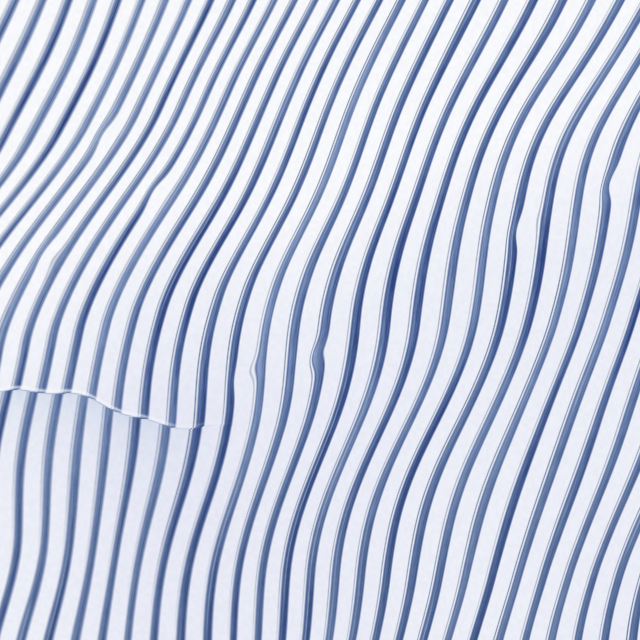
Give the GLSL for this texture, as a Shadertoy shader.

```glsl
// Draped white shirt cloth with wavy blue pinstripes and a soft fold at the left.

const float STRIPES = 23.5;
const vec3 WHITE  = vec3(0.97, 0.975, 0.99);
const vec3 SHADED = vec3(0.90, 0.91, 0.96);
const vec3 SHADOW = vec3(0.76, 0.81, 0.89);
const vec3 PALE   = vec3(0.56, 0.64, 0.78);
const vec3 MID    = vec3(0.40, 0.49, 0.66);
const vec3 SLATE  = vec3(0.29, 0.37, 0.51);
const vec3 NAVY   = vec3(0.20, 0.28, 0.50);

float hash(vec2 p) {
    vec3 q = fract(p.xyx * 0.1031);
    q += dot(q, q.yzx + 33.33);
    return fract((q.x + q.y) * q.z);
}

float noise(vec2 p) {
    vec2 i = floor(p), f = fract(p);
    f = f * f * (3.0 - 2.0 * f);
    float low = mix(hash(i), hash(i + vec2(1, 0)), f.x);
    float high = mix(hash(i + vec2(0, 1)), hash(i + vec2(1, 1)), f.x);
    return mix(low, high, f.y);
}

float softRamp(float x, float width) {
    return 0.5 * (x + sqrt(x * x + width * width));
}

float cover(float dist, float soft) {
    return 1.0 - smoothstep(-soft, soft, dist);
}

// Sideways travel of the threads with height, steeper bends at the left
float drape(vec2 p) {
    float t = p.y - 0.39;
    float bentY = p.y - 0.25 * (p.x - 0.12);
    float left = 0.13 * t + 0.13 * smoothstep(0.48, 0.80, bentY)
               + 0.38 * softRamp(p.y - 0.64, 0.1);
    float right = 0.20 * t + 0.06 * smoothstep(0.10, 0.50, p.y) - 0.05
                + 0.38 * softRamp(p.y - 0.78, 0.1);
    float ripple = 0.007 * sin(17.0 * p.y - 9.0 * p.x)
                 + 0.012 * (noise(p * vec2(5.0, 6.0)) - 0.5);
    return mix(left, right, smoothstep(0.05, 0.75, p.x)) + ripple;
}

// Small scattered snags that push the threads aside; returns their strength
float snags(vec2 p) {
    float sum = 0.0;
    for (int i = 0; i < 7; i++) {
        float k = float(i);
        vec2 centre = vec2(hash(vec2(k, 3.7)), 0.35 + 0.6 * hash(vec2(k, 8.1)));
        vec2 d = p - centre;
        d.x -= 0.4 * d.y;
        sum += exp(-dot(d * d, vec2(4500.0, 1800.0)));
    }
    return sum;
}

vec3 threadColor(float value) {
    vec3 dark = mix(NAVY, MID, clamp(value * 2.0, 0.0, 1.0));
    return mix(dark, PALE, clamp(value * 2.0 - 1.0, 0.0, 1.0));
}

vec3 clothColor(vec2 p) {
    float light = smoothstep(0.35, 0.9, p.y - 0.25 * p.x + 0.12);
    light += 0.5 * (noise(p * vec2(4.0, 3.0) + 5.0) - 0.5);
    return mix(SHADED, WHITE, clamp(light + 0.2, 0.0, 1.0));
}

// Band with a lit left side, plus a hairline beside it
vec3 addStripe(vec3 cloth, vec2 p, float phase, float soft, float snag) {
    float id = round(phase);
    float f = phase - id;
    float wear = noise(vec2(id * 7.3, p.y * 5.0));
    float tone = noise(vec2(id * 3.7 + 20.0, p.y * 3.5));
    float streak = noise(vec2(phase * 22.0, p.y * 45.0)) - 0.5;
    float halfWidth = 0.125 + 0.04 * wear;
    float across = f / halfWidth;

    float value = 0.05 + 0.72 * tone + 0.25 * streak + 0.35 * snag;
    value += 0.32 * smoothstep(0.3, -0.5, across) - 0.12;
    vec3 band = mix(threadColor(value), SLATE, 0.35 * smoothstep(0.5, 0.1, p.y));
    band = mix(band, NAVY, 0.5 * smoothstep(0.45, 0.95, abs(across)));

    // Occasional pale split inside the band
    float split = cover(abs(f + 0.03) - 0.012, soft) * smoothstep(0.68, 0.85, wear);
    band = mix(band, SHADOW, 0.6 * split);

    float hairline = cover(abs(f + halfWidth + 0.085) - 0.02, soft * 0.8);
    float hairFade = mix(0.15, 0.85, noise(vec2(id * 5.1, p.y * 4.0 + 9.0)));
    vec3 color = mix(cloth, SLATE, hairline * hairFade * smoothstep(0.1, 0.4, p.y + 0.5 * p.x));
    return mix(color, band, cover(abs(f) - halfWidth, soft));
}

void mainImage(out vec4 fragColor, in vec2 fragCoord) {
    vec2 p = fragCoord / iResolution.xy;
    float pixel = 1.0 / iResolution.y;

    // Fold edge, fading out toward the right
    float foldHeight = 0.388 - 0.055 * smoothstep(0.08, 0.28, p.x) + 0.003 * sin(60.0 * p.x);
    float foldFade = 1.0 - smoothstep(0.18, 0.38, p.x);
    float below = foldHeight - p.y;
    float under = smoothstep(-pixel, pixel, below) * foldFade;

    float snag = snags(p);
    float phase = (p.x - drape(p)) * STRIPES + 0.6 + 0.2 * snag;
    float blur = 0.05 * smoothstep(0.75, 0.1, p.x + 0.6 * abs(p.y - 0.5) * -1.0 + 0.3);
    float soft = 0.75 * fwidth(phase) + 0.012 + blur;
    phase += 0.3 * under;

    vec3 cloth = clothColor(p);
    cloth = mix(cloth, SHADOW, 0.55 * under * exp(-max(below, 0.0) * 22.0));
    vec3 color = addStripe(cloth, p, phase, soft, snag);

    // Fold rim, then fine weave grain
    color = mix(color, WHITE, 0.7 * foldFade * cover(abs(below + 0.004) - 0.002, 0.003));
    color = mix(color, PALE, 0.6 * foldFade * cover(abs(below) - 0.0008, pixel));
    color += 0.02 * (noise(p * vec2(210.0, 170.0)) - 0.5);
    fragColor = vec4(clamp(color, 0.0, 1.0), 1.0);
}
```
